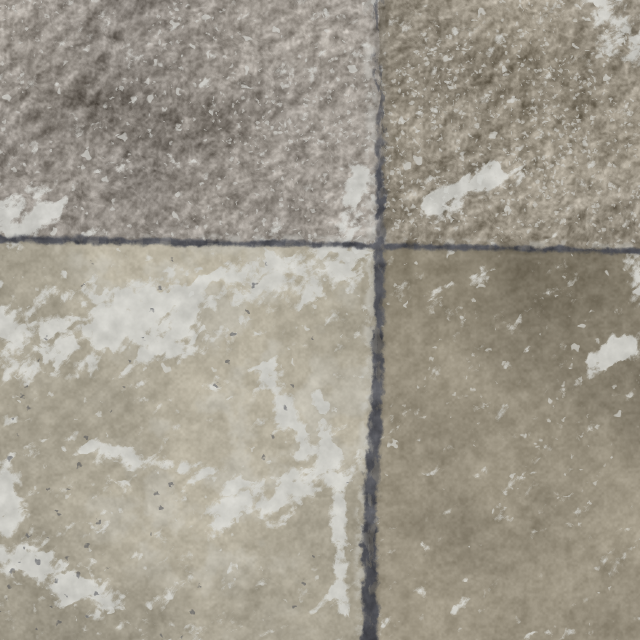
Write a Shadertoy shader that draws this texture.

```glsl
const vec3 GREY_SLAB = vec3(0.595, 0.57, 0.54);
const vec3 TAN_SLAB = vec3(0.59, 0.56, 0.505);
const vec3 PALE_SLAB = vec3(0.675, 0.65, 0.585);
const vec3 BROWN_SLAB = vec3(0.555, 0.525, 0.46);
const vec3 LIME = vec3(0.82, 0.82, 0.80);
const vec3 JOINT = vec3(0.29, 0.295, 0.32);

float hash(vec2 p) {
    return fract(sin(dot(p, vec2(127.1, 311.7))) * 43758.5453);
}

float noise(vec2 p) {
    vec2 i = floor(p), f = fract(p);
    f = f * f * (3.0 - 2.0 * f);
    return mix(mix(hash(i), hash(i + vec2(1, 0)), f.x),
               mix(hash(i + vec2(0, 1)), hash(i + vec2(1, 1)), f.x), f.y);
}

float fbm(vec2 p) {
    float sum = 0.0, amp = 0.52;
    for (int i = 0; i < 5; i++) {
        sum += amp * noise(p);
        p = mat2(1.6, 1.2, -1.2, 1.6) * p + 7.3;
        amp *= 0.5;
    }
    return sum;
}

// Soft falloff around the segment a-b
float smear(vec2 p, vec2 a, vec2 b, float radius) {
    vec2 ab = b - a;
    float t = clamp(dot(p - a, ab) / dot(ab, ab), 0.0, 1.0);
    float d = length(p - a - ab * t) / radius;
    return exp(-d * d);
}

// Ragged grains, one per jittered cell; density runs from 0 to 1
float specks(vec2 p, float cells, float density, float blur) {
    vec2 q = p * cells;
    q += 0.9 * vec2(noise(q * 1.7), noise(q * 1.7 + 19.0));
    vec2 id = floor(q);
    float cover = 0.0;
    for (int y = -1; y <= 1; y++)
    for (int x = -1; x <= 1; x++) {
        vec2 c = id + vec2(x, y);
        vec2 centre = c + vec2(hash(c + 3.1), hash(c + 8.7));
        float radius = mix(0.12, 0.5, hash(c + 15.2));
        float d = length(q - centre) - radius;
        float grain = 1.0 - smoothstep(-blur * cells, blur * cells, d);
        cover = max(cover, grain * step(hash(c), density));
    }
    return cover;
}

float line(float offset, float halfWidth, float blur) {
    return 1.0 - smoothstep(-blur, blur, abs(offset) - halfWidth);
}

void mainImage(out vec4 fragColor, in vec2 fragCoord) {
    vec2 p = fragCoord / iResolution.xy;
    float blur = max(1.0 / iResolution.y, 0.0015);

    // Joint centre lines, slightly bent
    float bend = mix(0.577, 0.594, smoothstep(0.05, 0.6, p.y));
    float dx = p.x - bend - 0.008 * (fbm(vec2(p.y * 22.0, 4.0)) - 0.5);
    float dy = p.y - mix(0.627, 0.608, p.x) - 0.006 * (fbm(vec2(p.x * 24.0, 9.0)) - 0.5);
    float right = smoothstep(-blur, blur, dx);
    float upper = smoothstep(-blur, blur, dy);
    float lower = 1.0 - upper;
    float pale = lower * (1.0 - right);

    // Slab colours with stains and grit
    vec3 col = mix(mix(PALE_SLAB, BROWN_SLAB, right), mix(GREY_SLAB, TAN_SLAB, right), upper);
    float stain = fbm(p * 5.0 + vec2(2.7, 6.1) * right + 3.0 * upper);
    float fine = fbm(p * 55.0);
    col += (stain - 0.5) * mix(0.27, 0.22, upper) * vec3(1.0, 0.98, 0.92);
    col += (fine - 0.5) * mix(0.13, 0.26, upper);
    col += (noise(p * 240.0) - 0.5) * mix(0.045, 0.11, upper);
    float dark = smear(p, vec2(0.12, 0.85), vec2(0.34, 0.80), 0.06)
               + smear(p, vec2(0.80, 0.88), vec2(0.90, 0.85), 0.08)
               + smear(p, vec2(0.64, 0.57), vec2(0.90, 0.54), 0.07) * 0.5;
    col -= 0.09 * dark * (0.4 + stain);

    // Flaked relief, strongest on the upper slabs
    vec2 q = p * 60.0 + 2.0 * fbm(p * 20.0);
    float relief = fbm(q) - fbm(q + vec2(0.25, -0.3));
    col += relief * mix(0.08, 0.36, upper);

    // Lime smears, broken up by fine brushed noise
    float mask = smear(p, vec2(0.0, 0.48), vec2(0.27, 0.48), 0.05) * 0.8
               + smear(p, vec2(0.20, 0.52), vec2(0.53, 0.59), 0.045) * 0.8
               + smear(p, vec2(0.42, 0.42), vec2(0.47, 0.30), 0.020)
               + smear(p, vec2(0.50, 0.38), vec2(0.51, 0.30), 0.014)
               + smear(p, vec2(0.53, 0.25), vec2(0.53, 0.05), 0.014)
               + smear(p, vec2(0.35, 0.19), vec2(0.38, 0.23), 0.024)
               + smear(p, vec2(0.43, 0.21), vec2(0.52, 0.28), 0.026)
               + smear(p, vec2(0.0, 0.13), vec2(0.16, 0.07), 0.030)
               + smear(p, vec2(0.0, 0.24), vec2(0.01, 0.20), 0.030)
               + smear(p, vec2(0.14, 0.30), vec2(0.32, 0.26), 0.014) * 0.9;
    mask *= pale;
    mask += upper * (smear(p, vec2(0.0, 0.65), vec2(0.07, 0.67), 0.034)
               + smear(p, vec2(0.67, 0.68), vec2(0.77, 0.73), 0.024)
               + smear(p, vec2(0.54, 0.65), vec2(0.56, 0.73), 0.018)
               + smear(p, vec2(0.93, 1.0), vec2(1.0, 0.92), 0.04) * 0.7);
    mask += lower * right * (smear(p, vec2(0.93, 0.44), vec2(0.98, 0.46), 0.020)
               + smear(p, vec2(0.99, 0.59), vec2(1.0, 0.54), 0.020));
    vec2 brushed = mat2(0.85, -0.5, 0.5, 0.85) * p * vec2(38.0, 64.0);
    float rag = 0.65 * fbm(brushed + 2.0 * fbm(p * 25.0)) + 0.35 * fbm(p * 90.0);
    float lime = smoothstep(0.62, 0.80, rag + 0.36 * mask);
    float haze = smoothstep(0.45, 0.68, fbm(p * 24.0 + 31.0)) * smoothstep(0.35, 0.62, stain);
    lime = max(lime, 0.35 * pale * haze);
    col = mix(col, LIME + 0.16 * (fine - 0.5), lime * 0.88);

    // Exposed grains and a few dark pits
    float worn = smoothstep(0.44, 0.64, fbm(p * 7.0 + 12.0));
    float density = mix(0.003, 0.02 + 0.24 * worn * mix(0.6, 1.0, right), upper);
    col = mix(col, LIME, 0.60 * specks(p, 160.0, density, blur));
    col = mix(col, LIME, 0.70 * specks(p + 0.37, 85.0, 0.022 * upper + 0.001, blur));
    col = mix(col, JOINT, 0.5 * pale * specks(p + 0.61, 130.0, 0.0015, blur));

    // Pale chipped edges beside the joints
    float chip = smoothstep(0.42, 0.62, fbm(p * 60.0 + 5.0));
    float edge = max(line(dx + 0.014, 0.009, 0.006), line(dy - 0.008, 0.005, 0.004));
    col = mix(col, LIME, 0.45 * edge * chip);

    // Dark joints: frayed sides, crumbled filling, worn away near the top
    float fray = 0.016 * (fbm(p * 80.0) - 0.5);
    float halfX = mix(0.0115, 0.0065, smoothstep(0.1, 0.65, p.y)) + fray;
    float halfY = mix(0.0052, 0.0036, p.x) + 0.6 * fray;
    float crumbs = smoothstep(0.32, 0.50, fbm(p * vec2(95.0, 50.0) + 17.0));
    float crack = smoothstep(0.47, 0.60, fbm(p * vec2(90.0, 32.0)));
    float filled = mix(mix(0.6, 1.0, crumbs), 0.7 * crack, smoothstep(0.73, 0.79, p.y));
    float gap = max(line(dx, halfX, 0.0035) * filled, line(dy, halfY, 0.003) * mix(0.7, 1.0, crumbs));
    col *= 1.0 - 0.12 * max(line(dx, 0.011, 0.009), line(dy, 0.006, 0.006));
    col = mix(col, JOINT + 0.30 * (fine - 0.5), gap * 0.92);

    fragColor = vec4(clamp(col, 0.0, 1.0), 1.0);
}
```
